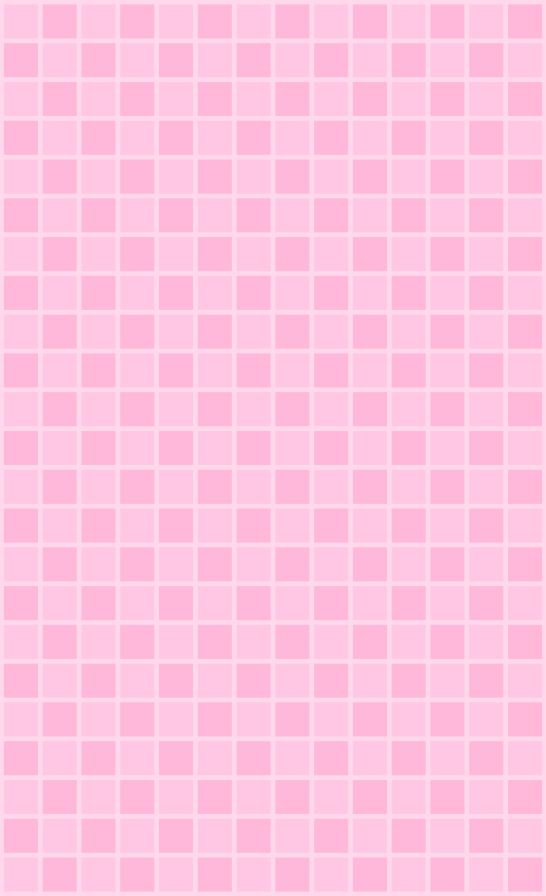
A WebGL 1 fragment shader for this pattern:

```glsl
precision mediump float;
// Pink checkerboard of square tiles separated by pale grout lines.

uniform vec2 u_resolution;

const vec2 GRID_COUNT = vec2(14.0, 23.0);  // tiles across and down
const float PITCH = 0.04328;               // tile spacing, in canvas heights
const float TILE_SIZE = 0.879;             // tile side, as a share of the pitch
const vec3 GROUT_COLOR = vec3(1.0, 0.85, 0.92);
const vec3 LIGHT_COLOR = vec3(1.0, 0.78, 0.89);
const vec3 DARK_COLOR = vec3(1.0, 0.72, 0.85);

// Antialiased coverage of a centred square; pixel is the pixel size in cells.
float squareMask(vec2 p, float side, float pixel) {
  vec2 inside = clamp((0.5 * side - abs(p)) / pixel + 0.5, 0.0, 1.0);
  return inside.x * inside.y;
}

void main() {
  // Centre the grid on the canvas, one unit per tile.
  vec2 centered = (gl_FragCoord.xy - 0.5 * u_resolution) / u_resolution.y;
  vec2 grid = centered / PITCH + 0.5 * GRID_COUNT;
  vec2 cell = floor(grid);
  float pixel = 1.0 / (u_resolution.y * PITCH);

  // Alternate the two tints.
  float isDark = mod(cell.x + cell.y, 2.0);
  vec3 tileColor = mix(LIGHT_COLOR, DARK_COLOR, isDark);

  float tile = squareMask(fract(grid) - 0.5, TILE_SIZE, pixel);
  gl_FragColor = vec4(mix(GROUT_COLOR, tileColor, tile), 1.0);
}
```
